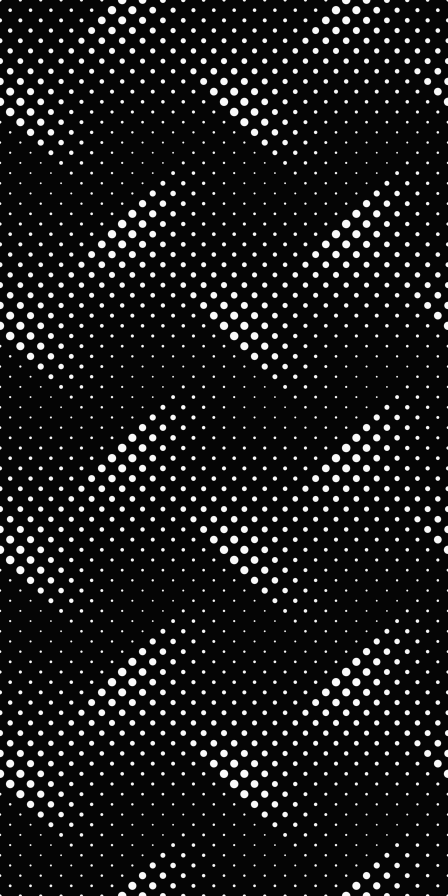
Give the GLSL for this pattern, as a Shadertoy shader.

```glsl
const float COLUMNS = 44.0;  // half-steps of the staggered dot lattice
const float ROWS = 88.0;
const float PERIOD = 22.0;   // lattice steps per motif, both directions
const float TAU = 6.2831853;
const vec3 INK = vec3(0.02);
const vec3 DOT = vec3(0.98);

// Nearest node of the diagonal (checkerboard) lattice
vec2 nearestNode(vec2 p) {
    vec2 diagonal = floor(0.5 * vec2(p.x + p.y, p.x - p.y) + 0.5);
    return vec2(diagonal.x + diagonal.y, diagonal.x - diagonal.y);
}

float bell(float x, float width) {
    float t = x / width;
    return exp(-t * t);
}

// Slanted band: sharp on its lower left side, fading to the right
float slantedBand(vec2 node, float period) {
    float row = mod(node.y - 0.5, period) + 0.5;
    float across = mod(node.x - row + 19.0, period) - 9.0;
    float crest = 0.7 * max(0.0, 11.0 - row);
    return step(-1.0, across) * bell(across - crest, 5.0) * bell(row - 11.5, 4.8);
}

float dotRadius(vec2 node, float period) {
    // Broad horizontal swell of the small dots
    float swell = 0.15 + 0.075 * cos(TAU * (node.y - 5.5) / period);
    // The second band is the glide reflection of the first
    vec2 mirrored = vec2(node.x - 0.5 * period, 1.5 * period - node.y);
    float bands = slantedBand(node, period) + slantedBand(mirrored, period);
    return min(swell + 0.265 * bands, 0.42);
}

float discCoverage(float dist, float radius, float pixel) {
    return 1.0 - smoothstep(radius - 0.7 * pixel, radius + 0.7 * pixel, dist);
}

void mainImage(out vec4 fragColor, in vec2 fragCoord) {
    vec2 uv = fragCoord / iResolution.xy;
    // Lattice coordinates, with rows counted downward
    vec2 p = vec2(uv.x, 1.0 - uv.y) * vec2(COLUMNS, ROWS);
    float pixel = COLUMNS / iResolution.x;

    vec2 node = nearestNode(p);
    float radius = dotRadius(node, PERIOD);
    float coverage = discCoverage(length(p - node), radius, pixel);
    fragColor = vec4(mix(INK, DOT, coverage), 1.0);
}
```
